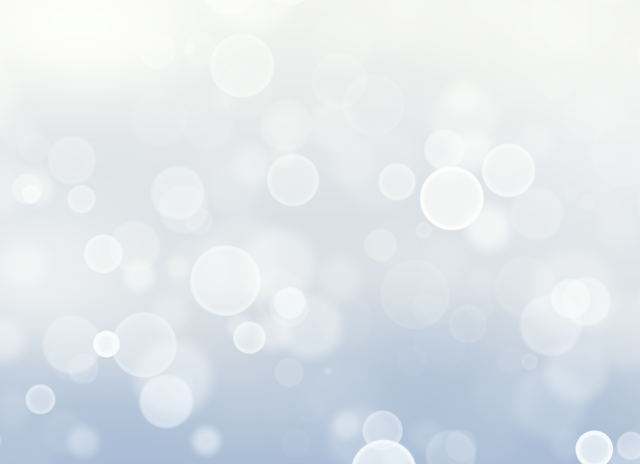
A WebGL 1 fragment shader for this background:

```glsl
precision highp float;
// Pale out-of-focus lights over a blue-to-ivory haze. A noise-bent vertical
// gradient is lit by wide glows, then covered by scattered layers of discs
// that run from blurred patches to crisp, thin-rimmed circles.

uniform vec2 u_resolution;

const vec3 LOW_BLUE = vec3(0.655, 0.735, 0.835);
const vec3 MID_GREY = vec3(0.86, 0.882, 0.9);
const vec3 HIGH_IVORY = vec3(0.925, 0.932, 0.922);
const vec3 COOL_WHITE = vec3(0.955, 0.975, 0.99);
const vec3 WARM_WHITE = vec3(0.99, 0.995, 0.985);

vec2 hash2(vec2 p) {
  vec3 q = fract(vec3(p.xyx) * vec3(0.1031, 0.103, 0.0973));
  q += dot(q, q.yzx + 33.33);
  return fract((q.xx + q.yz) * q.zy);
}

float cornerSlope(vec2 cell, vec2 offset) {
  float angle = 6.2832 * hash2(cell + 17.0).x;
  return dot(vec2(cos(angle), sin(angle)), offset);
}

float gradientNoise(vec2 p) {
  vec2 cell = floor(p);
  vec2 f = fract(p);
  vec2 w = f * f * f * (f * (f * 6.0 - 15.0) + 10.0);
  vec2 e = vec2(1.0, 0.0);
  float low = mix(cornerSlope(cell, f), cornerSlope(cell + e, f - e), w.x);
  float high = mix(cornerSlope(cell + e.yx, f - e.yx),
                   cornerSlope(cell + 1.0, f - 1.0), w.x);
  return mix(low, high, w.y);
}

float glow(vec2 p, vec2 centre, vec2 size) {
  vec2 d = (p - centre) / size;
  return exp(-dot(d, d));
}

// Tall gradient with uneven edges and a few broad pools of light
vec3 haze(vec2 p, float aspect) {
  float height = p.y + 0.1 * gradientNoise(p * vec2(1.7, 2.6) + 4.0)
               + 0.05 * gradientNoise(p * 5.0)
               - 0.09 * glow(p, vec2(0.66 * aspect, 0.2), vec2(0.35, 0.2));
  vec3 colour = mix(LOW_BLUE, MID_GREY, smoothstep(-0.1, 0.4, height));
  colour = mix(colour, HIGH_IVORY, smoothstep(0.5, 0.98, height));
  float light = 1.0 * glow(p, vec2(0.12 * aspect, 0.95), vec2(0.32, 0.16))
              + 0.5 * glow(p, vec2(0.06 * aspect, 0.42), vec2(0.24, 0.16))
              + 0.45 * glow(p, vec2(0.97 * aspect, 0.72), vec2(0.3, 0.28))
              + 0.5 * glow(p, vec2(0.75 * aspect, 1.0), vec2(0.5, 0.16));
  return mix(colour, WARM_WHITE, min(light, 1.0));
}

// Opacity of one disc: slightly brighter outwards, with an optional rim
float disc(float dist, float radius, float blur, float rim) {
  float body = 1.0 - smoothstep(radius - blur, radius + blur, dist);
  float rimWidth = 0.003 + blur;
  float edge = (dist - radius + rimWidth) / rimWidth;
  float t = min(dist / radius, 1.0);
  return body * (0.88 + 0.12 * t * t + rim * exp(-edge * edge));
}

// Lays a layer of discs over a colour; sizes and opacities are (min, max)
vec3 scatter(vec3 colour, vec2 p, float aspect, float seed, int count,
             vec2 sizes, vec2 opacities, float softness, float rim) {
  for (int i = 0; i < 64; i++) {
    if (i >= count) break;
    float id = float(i) + 1.0;
    vec2 jitter = hash2(vec2(id, seed));
    vec2 traits = hash2(vec2(id + 71.0, seed + 5.0));
    vec2 spread = fract(id * vec2(0.7549, 0.5698) + seed * 0.37 + 0.4 * jitter);
    vec2 centre = (spread * 1.12 - 0.06) * vec2(aspect, 1.0);
    float radius = mix(sizes.x, sizes.y, traits.x);
    float blur = max(softness * radius, 0.8 / u_resolution.y);
    float clump = smoothstep(-0.3, 0.25, gradientNoise(centre * 2.8 + 9.0)
                + 0.2 * glow(centre, vec2(0.12 * aspect, 0.4), vec2(0.3, 0.25)));
    float opacity = mix(opacities.x, opacities.y, pow(traits.y, 1.5))
                  * mix(0.25, 1.0, clump);
    float cover = opacity * disc(length(p - centre), radius, blur, rim);
    vec3 tint = mix(COOL_WHITE, WARM_WHITE, smoothstep(0.05, 0.45, centre.y));
    colour = mix(colour, tint, min(cover, 1.0));
  }
  return colour;
}

void main() {
  float aspect = u_resolution.x / u_resolution.y;
  vec2 p = gl_FragCoord.xy / u_resolution.y;
  vec3 colour = haze(p, aspect);

  // Blurred patches and hot spots
  colour = scatter(colour, p, aspect, 3.0, 40, vec2(0.045, 0.095),
                   vec2(0.1, 0.6), 0.3, 0.0);
  colour = scatter(colour, p, aspect, 11.0, 46, vec2(0.022, 0.046),
                   vec2(0.25, 1.0), 0.55, 0.0);
  // Translucent discs
  colour = scatter(colour, p, aspect, 23.0, 60, vec2(0.028, 0.068),
                   vec2(0.12, 0.6), 0.08, 0.08);
  // Crisp rimmed discs and tiny dots
  colour = scatter(colour, p, aspect, 38.0, 28, vec2(0.028, 0.076),
                   vec2(0.35, 0.9), 0.025, 0.4);
  colour = scatter(colour, p, aspect, 52.0, 14, vec2(0.006, 0.02),
                   vec2(0.35, 0.9), 0.08, 0.25);

  gl_FragColor = vec4(colour, 1.0);
}
```
